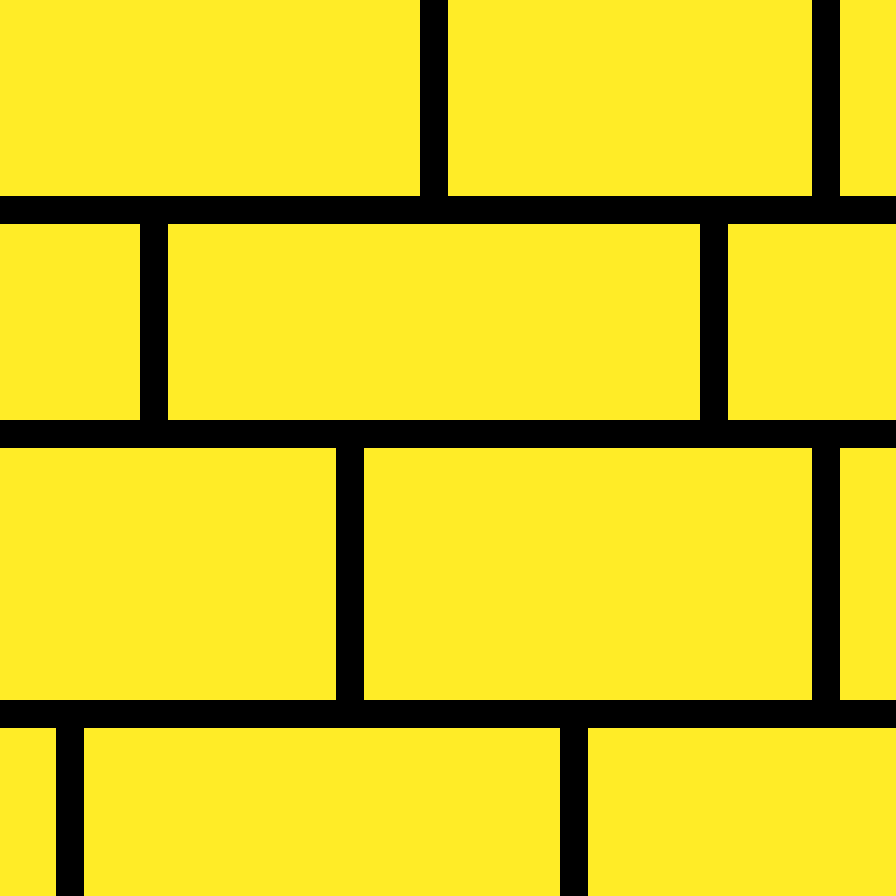
Write a Shadertoy shader that draws this pattern.

```glsl
// Flat yellow brickwork with black mortar: four courses of uneven height,
// each split by two upright joints. Every joint is a band of the same width,
// placed on a 32-unit grid and antialiased by its pixel coverage.

const float GRID = 32.0;         // grid units per canvas side
const float JOINT_WIDTH = 1.0;   // mortar thickness in grid units
const int COURSES = 4;

const vec3 BRICK = vec3(1.0, 0.925, 0.153);
const vec3 MORTAR = vec3(0.0);

// Courses from the bottom up: centre of the bed joint on top, then the
// centres of the two upright joints. The last bed lies beyond the canvas.
const vec3 COURSE[COURSES] = vec3[COURSES](
    vec3( 6.5,  2.5, 20.5),
    vec3(16.5, 12.5, 29.5),
    vec3(24.5,  5.5, 25.5),
    vec3(32.5, 15.5, 29.5)
);

// Coverage of a shape from its signed distance
float coverage(float dist, float pixel) {
    return clamp(0.5 - dist / pixel, 0.0, 1.0);
}

// Signed distance to a joint centred at the given coordinate
float joint(float coord, float centre, float width) {
    return abs(coord - centre) - 0.5 * width;
}

// Signed distance to the mortar of one course: its bed and upright joints
float courseMortar(vec2 p, float bottom, vec3 course, float width) {
    float bed = joint(p.y, course.x, width);
    float uprights = min(joint(p.x, course.y, width),
                         joint(p.x, course.z, width));
    float inCourse = max(bottom - p.y, p.y - course.x);
    return min(bed, max(uprights, inCourse));
}

// Signed distance to all mortar
float wallMortar(vec2 p, float width) {
    float dist = GRID;
    float bottom = -width;
    for (int i = 0; i < COURSES; i++) {
        dist = min(dist, courseMortar(p, bottom, COURSE[i], width));
        bottom = COURSE[i].x;
    }
    return dist;
}

void mainImage(out vec4 fragColor, in vec2 fragCoord) {
    float pixel = GRID / iResolution.y;
    vec2 p = fragCoord * pixel;
    p.x = mod(p.x, GRID);

    float mortar = coverage(wallMortar(p, JOINT_WIDTH), pixel);
    fragColor = vec4(mix(BRICK, MORTAR, mortar), 1.0);
}
```
